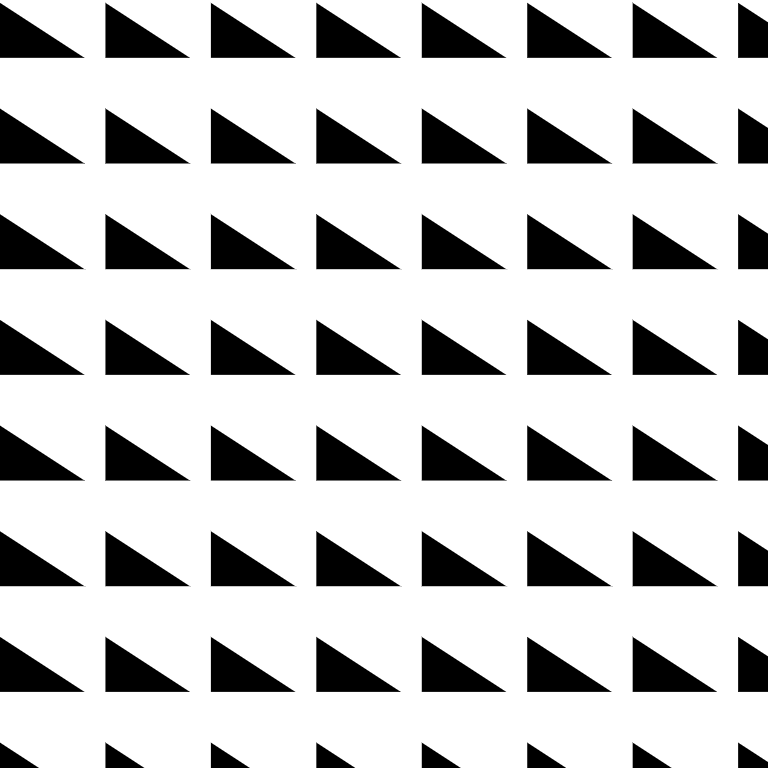
Write a WebGL 2 fragment shader that draws this pattern.

```glsl
#version 300 es
precision highp float;
// Black right triangles on white, repeated on a regular grid.
// Each cell is folded onto one triangle, whose edge is smoothed
// from the distance to its three sides.

#define PITCH vec2(0.1373, 0.1376)      // spacing across and down
#define CORNER vec2(0.0, 0.9247)        // right-angle corner, top left repeat
#define TRIANGLE_SIZE vec2(0.110, 0.0716) // base and height
#define INK vec3(0.0)
#define PAPER vec3(1.0)

uniform vec2 u_resolution;
out vec4 fragColor;

// Signed distance bound to a triangle with its right angle at the origin
float rightTriangle(vec2 p, vec2 size) {
    vec2 slopeNormal = normalize(size.yx);
    float slope = dot(p - vec2(size.x, 0.0), slopeNormal);
    return max(slope, max(-p.x, -p.y));
}

void main() {
    float pixel = 1.0 / u_resolution.y;
    vec2 uv = gl_FragCoord.xy * pixel;

    // Fold into one cell, centring the triangle between the cell borders
    vec2 margin = 0.5 * (PITCH - TRIANGLE_SIZE);
    vec2 local = mod(uv - CORNER + margin, PITCH) - margin;

    // Coverage over one pixel
    float dist = rightTriangle(local, TRIANGLE_SIZE);
    float coverage = clamp(0.5 - dist / pixel, 0.0, 1.0);

    fragColor = vec4(mix(PAPER, INK, coverage), 1.0);
}
```
